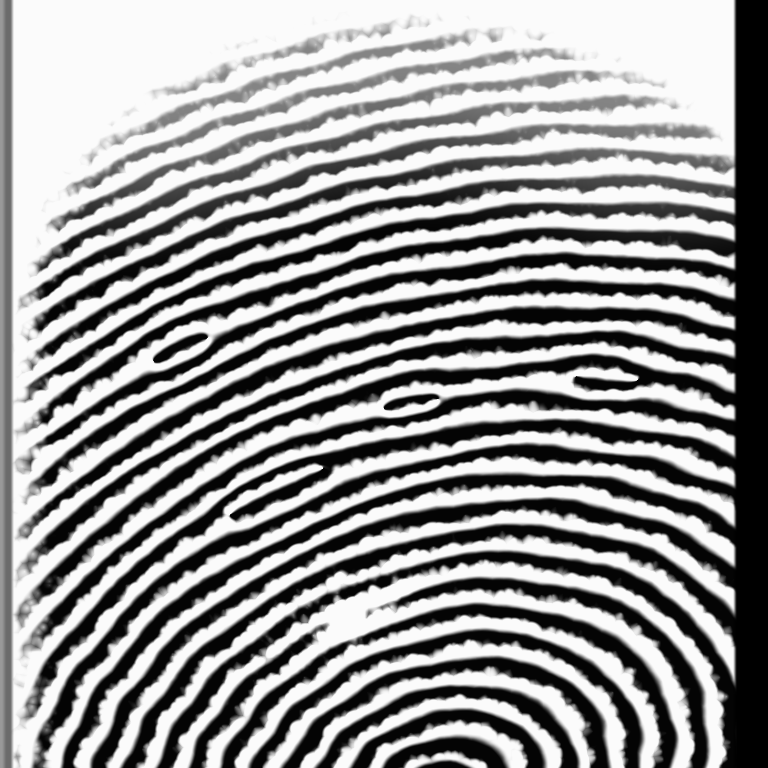
Give the GLSL for this pattern, as a Shadertoy shader.

```glsl
// Arched ink ridges of a fingertip print on white paper, between a grey strip and a black bar.

const vec3 PAPER = vec3(0.985);
const vec3 INK = vec3(0.015);
const vec3 STRIP = vec3(0.42);
const float TAU = 6.2831853;
const float RIDGE_PERIOD = 0.0345;   // spacing of ridges along the arch axis
const float ARCH_SLOPE = 0.85;       // steepness of the arch flanks
const float EDGE_SOFTNESS = 0.62;    // blur of ridge edges, in wave height
const float INK_BIAS = 0.02;         // wider ridges when larger
const float GRAIN = 0.85;            // roughness of ridge edges
const float STRIP_RIGHT = 0.016;
const float BAR_LEFT = 0.957;
const int FORK_PAIRS = 4;

// Each pair: start and end of a short extra ridge.
const vec4 FORKS[FORK_PAIRS] = vec4[FORK_PAIRS](
    vec4(0.30, 0.330, 0.42, 0.390),
    vec4(0.50, 0.468, 0.57, 0.480),
    vec4(0.75, 0.510, 0.83, 0.505),
    vec4(0.20, 0.530, 0.27, 0.560));

vec2 hash2(vec2 p) {
    vec3 q = fract(vec3(p.xyx) * vec3(0.1031, 0.1030, 0.0973));
    q += dot(q, q.yzx + 33.33);
    return fract((q.xx + q.yz) * q.zy);
}

// Cellular noise: distance to the nearest scattered point.
float cellular(vec2 p) {
    vec2 cell = floor(p), f = fract(p);
    float nearest = 2.0;
    for (int y = -1; y <= 1; y++)
    for (int x = -1; x <= 1; x++) {
        vec2 o = vec2(x, y);
        vec2 d = o + hash2(cell + o) - f;
        nearest = min(nearest, dot(d, d));
    }
    return sqrt(nearest);
}

// Soft elliptical spot, turned by an angle.
float spot(vec2 p, vec2 center, vec2 radius, float angle) {
    float c = cos(angle), s = sin(angle);
    vec2 d = mat2(c, -s, s, c) * (p - center) / radius;
    return exp(-dot(d, d));
}

float angleAt(vec2 d) { return atan(d.y, d.x + 1e-6); }

// Hyperbolic arches: tight rings at the base, flatter and leaning right above.
float ridgePhase(vec2 p) {
    float axis = 0.58 + 0.28 * p.y;
    float roundness = 0.04 + 1.1 * p.y;
    float flank = ARCH_SLOPE * (p.x - axis);
    float height = p.y + sqrt(roundness * roundness + flank * flank) - roundness;
    float phase = height / RIDGE_PERIOD - 0.04;
    for (int i = 0; i < FORK_PAIRS; i++)
        phase += (angleAt(p - FORKS[i].xy) - angleAt(p - FORKS[i].zw)) / TAU;
    return phase;
}

// Where the finger touched: elliptical top, straight left side.
float contact(vec2 p, float rough) {
    vec2 d = p - vec2(0.52, 0.55);
    d /= vec2(d.x < 0.0 ? 0.50 : 0.56, 0.43);
    d.y = max(d.y, 0.0);
    float inside = 1.0 - length(d) + 0.05 * rough;
    return smoothstep(-0.01, 0.09, inside);
}

void mainImage(out vec4 fragColor, in vec2 fragCoord) {
    vec2 p = fragCoord / iResolution.xy;
    float pixel = 1.0 / iResolution.x;

    // Grain at two scales
    float coarse = cellular(p * 34.0) - 0.48;
    float fine = cellular(p * 75.0 + 17.0) - 0.48;
    float rough = coarse + fine;

    // Areas of wear
    float damage = spot(p, vec2(0.43, 0.20), vec2(0.14, 0.06), 0.55);
    float scar = spot(p, vec2(0.455, 0.190), vec2(0.034, 0.022), 0.4)
               + 0.7 * spot(p, vec2(0.51, 0.226), vec2(0.035, 0.013), 0.5);
    float leftWear = smoothstep(0.20, 0.04, p.x) * smoothstep(0.25, 0.42, p.y);
    float topWear = smoothstep(0.66, 0.90, p.y + 0.03 * sin(p.x * 9.0));
    float core = spot(p, vec2(0.60, 0.0), vec2(0.09, 0.05), 0.0);

    // Wavering ridges
    float phase = ridgePhase(p) + 0.16 * coarse + 0.10 * fine
                + 0.07 * sin(p.x * 31.0 + 11.0 * sin(p.y * 7.0));
    float wave = cos(TAU * phase);
    float level = wave + INK_BIAS + 0.5 * core - 1.9 * scar
                - 0.22 * leftWear - 0.30 * topWear
                + rough * GRAIN * (0.6 + 0.9 * damage + 0.5 * leftWear + 0.5 * topWear);
    float ink = smoothstep(-EDGE_SOFTNESS, EDGE_SOFTNESS, level);
    ink *= contact(p, rough) * mix(1.0, 0.48, topWear);
    vec3 color = mix(PAPER, INK, ink);

    // Side borders
    float blur = max(pixel, 0.003);
    float strip = 1.0 - smoothstep(STRIP_RIGHT - blur, STRIP_RIGHT + blur, p.x);
    vec3 stripColor = mix(STRIP + 0.18, STRIP, smoothstep(0.002, 0.009, p.x));
    color = mix(color, stripColor, strip);
    color *= 1.0 - smoothstep(BAR_LEFT - blur, BAR_LEFT + blur, p.x);
    fragColor = vec4(color, 1.0);
}
```
